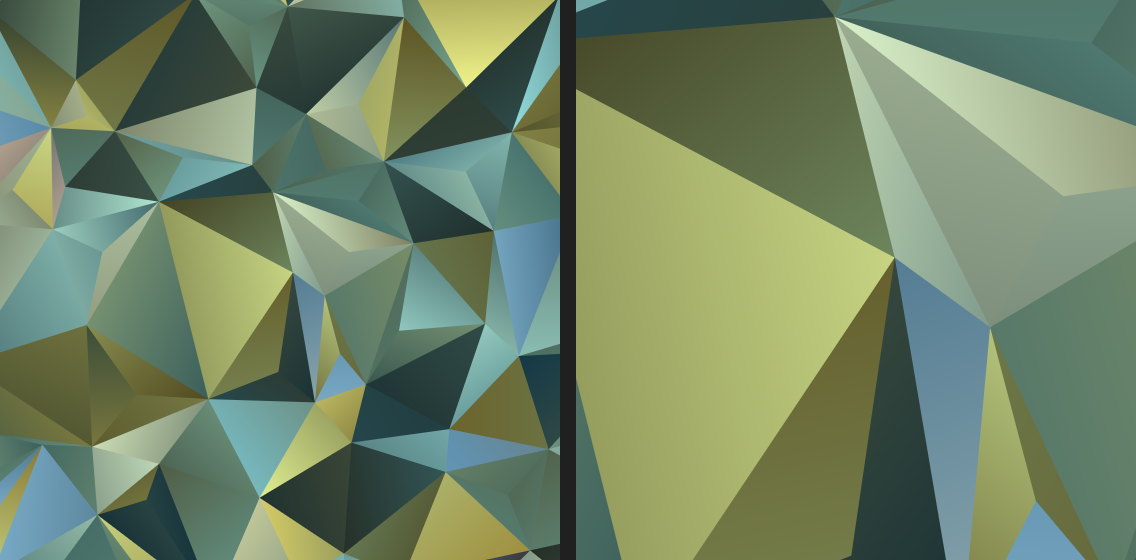
Left: the whole. Right: its middle third, enlarged.
A Shadertoy shader for this background:

```glsl
// Low-poly mosaic of muted greens, teals and yellows.
// A strongly jittered lattice is cut into triangles, some split again into fans;
// each facet carries its own colour and a soft linear gradient.

const float CELLS = 6.1;         // lattice cells along the canvas height
const float JITTER = 0.90;       // below 1.0 keeps every quad simple
const float SPLIT_CHANCE = 0.20; // share of triangles broken into three

float hash(vec2 p) {
    return fract(sin(dot(p, vec2(127.1, 311.7))) * 43758.5453);
}

vec2 hash2(vec2 p) {
    return vec2(hash(p), hash(p + 19.7));
}

float cross2(vec2 a, vec2 b) {
    return a.x * b.y - a.y * b.x;
}

vec2 latticePoint(vec2 id) {
    return id + JITTER * (hash2(id + 3.1) - 0.5);
}

// Distance to the line a-b, positive on its left side
float edgeDistance(vec2 p, vec2 a, vec2 b) {
    return cross2(b - a, p - a) / max(length(b - a), 1e-4);
}

// Picks a colour by its cumulative share; neighbours in the list are akin
vec3 palette(float u) {
    if (u < 0.15) return vec3(0.16, 0.25, 0.24); // deep green
    if (u < 0.48) return vec3(0.33, 0.46, 0.40); // sea green
    if (u < 0.65) return vec3(0.47, 0.65, 0.62); // light teal
    if (u < 0.76) return vec3(0.62, 0.68, 0.56); // sage
    if (u < 0.85) return vec3(0.68, 0.69, 0.39); // straw yellow
    return vec3(0.40, 0.42, 0.24);               // olive
}

vec3 accent(float u) {
    if (u < 0.35) return vec3(0.42, 0.60, 0.70); // sky blue
    if (u < 0.70) return vec3(0.64, 0.58, 0.51); // dusty rose
    return vec3(0.30, 0.33, 0.40);               // slate violet
}

// Facet colour at an offset from the facet centre
vec3 facetColor(vec2 offset, float pick, vec2 seed) {
    vec3 base = palette(pick);
    if (hash(seed + 5.3) > 0.95) base = accent(hash(seed + 8.9));

    float angle = 6.2832 * hash(seed + 1.7);
    float slope = dot(offset, vec2(cos(angle), sin(angle)));
    float strength = mix(0.12, 0.50, hash(seed + 2.9));
    float light = 1.0 + 0.20 * (hash(seed + 4.1) - 0.5) + strength * slope;

    float warmth = 0.07 * (hash(seed + 6.7) - 0.5);
    warmth += 0.16 * (hash(seed + 7.3) - 0.5) * slope;
    return base * light + warmth * vec3(1.0, 0.1, -0.8);
}

// Adds one counter-clockwise triangle, weighted by its pixel coverage
void addFacet(vec2 p, vec2 a, vec2 b, vec2 c, float pick, vec2 seed,
              float pixel, inout vec4 sum) {
    float inside = min(edgeDistance(p, a, b),
                   min(edgeDistance(p, b, c), edgeDistance(p, c, a)));
    float cover = clamp(0.5 + inside / pixel, 0.0, 1.0);
    if (cover > 0.0) {
        vec3 color = facetColor(p - (a + b + c) / 3.0, pick, seed);
        sum += cover * vec4(clamp(color, 0.0, 1.0), 1.0);
    }
}

// Adds a triangle whole, or as a fan around an inner point
void addTriangle(vec2 p, vec2 a, vec2 b, vec2 c, vec2 id, float side,
                 float pixel, inout vec4 sum) {
    vec2 seed = id + 37.3 * side;
    // Evenly spread picks keep the shares steady; some pairs stay akin
    float step2 = hash(id + 23.3) < 0.5 ? 0.12 : 0.46;
    float pick = fract(dot(id, vec2(0.7549, 0.5698)) + step2 * side + 0.2 * hash(seed));
    if (hash(seed + 11.9) > SPLIT_CHANCE) {
        addFacet(p, a, b, c, pick, seed, pixel, sum);
        return;
    }
    vec3 w = 0.3 + vec3(hash2(seed + 13.1), hash(seed + 15.7));
    vec2 m = (a * w.x + b * w.y + c * w.z) / (w.x + w.y + w.z);
    addFacet(p, a, b, m, pick, seed + 0.31, pixel, sum);
    addFacet(p, b, c, m, fract(pick + 0.05), seed + 0.57, pixel, sum);
    addFacet(p, c, a, m, fract(pick + 0.95), seed + 0.83, pixel, sum);
}

// Cuts one quad along its shorter diagonal that stays inside
void addQuad(vec2 p, vec2 id, float pixel, inout vec4 sum) {
    vec2 a = latticePoint(id);
    vec2 b = latticePoint(id + vec2(1.0, 0.0));
    vec2 c = latticePoint(id + vec2(1.0, 1.0));
    vec2 d = latticePoint(id + vec2(0.0, 1.0));
    bool acInside = cross2(c - a, b - a) < 0.0 && cross2(c - a, d - a) > 0.0;
    bool bdInside = cross2(d - b, c - b) < 0.0 && cross2(d - b, a - b) > 0.0;
    bool acShorter = length(c - a) < length(d - b);
    if (acInside && (acShorter || !bdInside)) {
        addTriangle(p, a, b, c, id, 0.0, pixel, sum);
        addTriangle(p, a, c, d, id, 1.0, pixel, sum);
    } else {
        addTriangle(p, a, b, d, id, 0.0, pixel, sum);
        addTriangle(p, b, c, d, id, 1.0, pixel, sum);
    }
}

void mainImage(out vec4 fragColor, in vec2 fragCoord) {
    // A turned lattice hides its rows and columns
    mat2 turn = mat2(cos(0.5), sin(0.5), -sin(0.5), cos(0.5));
    vec2 p = turn * (fragCoord / iResolution.y) * CELLS + 20.0;
    float pixel = CELLS / iResolution.y;

    vec4 sum = vec4(0.0);
    for (int y = -1; y <= 1; y++)
        for (int x = -1; x <= 1; x++)
            addQuad(p, floor(p) + vec2(x, y), pixel, sum);
    fragColor = vec4(sum.rgb / max(sum.a, 1e-4), 1.0);
}
```
